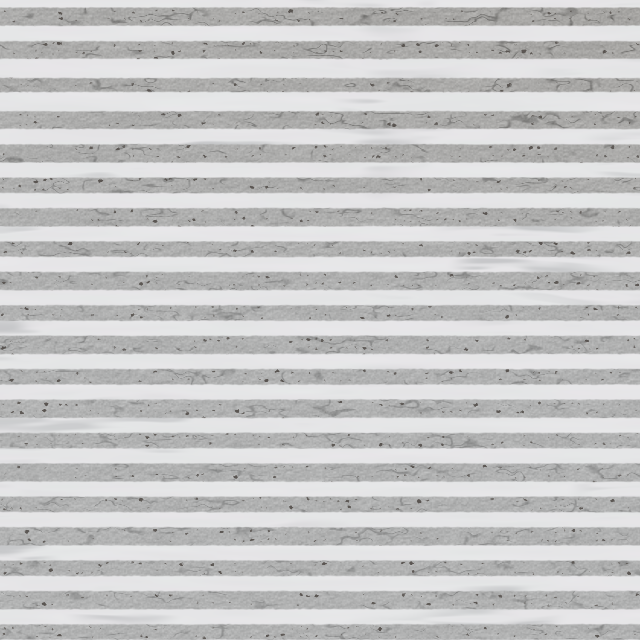
This pattern is drawn by a three.js fragment shader. Its source:

```glsl
// Twenty rough concrete courses separated by smooth pale bands.
// Courses alternate in height and spread apart near the top; layered noise
// gives the concrete its relief, cracks and pits, and the pale bands their wisps.

varying vec2 vUv;

const int COURSES = 20;
const float FIRST_CENTER = 0.0124;
const float PITCH = 0.04986;
const float TOP_SPREAD = 0.0143;       // extra rise gained by the upper courses
const float HALF_HEIGHT = 0.0131;
const float ALTERNATION = 0.00105;     // half height added to odd courses
const float NARROW_COURSE = 17.0;      // the alternation flips around this one
const float NARROWING = -0.0023;
const float EDGE_SOFTNESS = 0.0017;
const float EDGE_WEAR = 0.0016;
const float PIT_CELLS = 80.0;
const float PIT_CHANCE = 0.33;

const vec3 PALE = vec3(0.900, 0.900, 0.906);
const vec3 WISP = vec3(0.755, 0.760, 0.768);
const vec3 CONCRETE = vec3(0.692, 0.695, 0.695);
const vec3 WEATHERED = vec3(0.655, 0.650, 0.640);
const vec3 PIT = vec3(0.335, 0.315, 0.300);

float hash(vec2 p) {
  vec3 q = fract(p.xyx * 0.1031);
  q += dot(q, q.yzx + 33.33);
  return fract((q.x + q.y) * q.z);
}

float noise(vec2 p) {
  vec2 cell = floor(p), f = fract(p);
  f = f * f * (3.0 - 2.0 * f);
  return mix(mix(hash(cell), hash(cell + vec2(1.0, 0.0)), f.x),
             mix(hash(cell + vec2(0.0, 1.0)), hash(cell + 1.0), f.x), f.y);
}

// Signed distance to the nearest course, negative inside it.
float courseDistance(float y) {
  float nearest = 1.0;
  for (int i = 0; i < COURSES; i++) {
    float n = float(i);
    float center = FIRST_CENTER + PITCH * n + TOP_SPREAD * smoothstep(15.0, 19.0, n);
    float flip = max(0.0, 1.0 - abs(n - NARROW_COURSE) * 0.5);
    float parity = mod(n, 2.0) * 2.0 - 1.0;
    float halfHeight = HALF_HEIGHT + parity * mix(ALTERNATION, NARROWING, flip);
    nearest = min(nearest, abs(y - center) - halfHeight);
  }
  return nearest;
}

float relief(vec2 p) {
  return 0.55 * noise(p * vec2(95.0, 170.0)) + 0.45 * noise(p * vec2(220.0, 310.0) + 17.0);
}

// Broken, mostly horizontal hairlines.
float cracks(vec2 p) {
  vec2 bend = vec2(noise(p * 70.0), noise(p * 85.0 + 31.0)) - 0.5;
  vec2 q = p + bend * 0.008;
  float ridge = abs(noise(q * vec2(42.0, 145.0) + 5.0) - 0.5);
  float broken = smoothstep(0.42, 0.75, noise(p * vec2(38.0, 75.0) + 9.0));
  return (1.0 - smoothstep(0.0, 0.12, ridge)) * broken;
}

// One irregular pit in some cells, mostly small.
float pits(vec2 p) {
  vec2 q = p * PIT_CELLS;
  q += 0.22 * (vec2(noise(p * 330.0), noise(p * 330.0 + 50.0)) - 0.5);
  vec2 cell = floor(q);
  vec2 center = 0.28 + 0.44 * vec2(hash(cell + 3.0), hash(cell + 71.0));
  float size = hash(cell + 140.0);
  float radius = 0.07 + 0.15 * size * size * size;
  float d = length((fract(q) - center) * vec2(0.8, 1.15)) - radius;
  float present = step(hash(cell + 211.0), PIT_CHANCE);
  return present * (0.45 + 0.5 * size) * (1.0 - smoothstep(-0.07, 0.07, d));
}

vec3 concrete(vec2 p) {
  float weather = smoothstep(0.35, 1.05, p.y) * (0.5 + 0.5 * p.x);
  vec3 color = mix(CONCRETE, WEATHERED, weather);
  float lit = relief(p) - relief(p + vec2(-0.0008, 0.0018));
  float grain = noise(p * 420.0 + 80.0) - 0.5;
  float mottle = noise(p * vec2(24.0, 40.0)) - 0.5;
  color += 0.12 * lit + 0.055 * grain + 0.025 * mottle;
  color -= (0.12 + 0.06 * weather) * cracks(p);
  return mix(color, PIT, pits(p));
}

vec3 paleBand(vec2 p) {
  vec2 q = vec2(p.x, p.y + 0.018 * (noise(p * vec2(5.0, 9.0)) - 0.5));
  float streak = 0.65 * noise(q * vec2(8.0, 85.0) + 12.0)
               + 0.35 * noise(q * vec2(19.0, 150.0) + 40.0);
  float patch_ = smoothstep(0.52, 0.85, noise(p * vec2(5.0, 17.0) + 23.0));
  vec3 color = PALE + 0.022 * (streak - 0.5);
  color += vec3(0.010, -0.004, 0.006) * (noise(q * vec2(11.0, 90.0) + 65.0) - 0.5);
  return mix(color, WISP, 0.85 * patch_ * smoothstep(0.46, 0.80, streak));
}

void main() {
  vec2 p = vUv;
  float wear = 0.6 * noise(p * vec2(190.0, 60.0)) + 0.4 * noise(p * vec2(70.0, 45.0) + 8.0) - 0.5;
  float d = courseDistance(p.y) + EDGE_WEAR * wear;
  float pale = smoothstep(-EDGE_SOFTNESS, EDGE_SOFTNESS, d);
  gl_FragColor = vec4(mix(concrete(p), paleBand(p), pale), 1.0);
}
```
